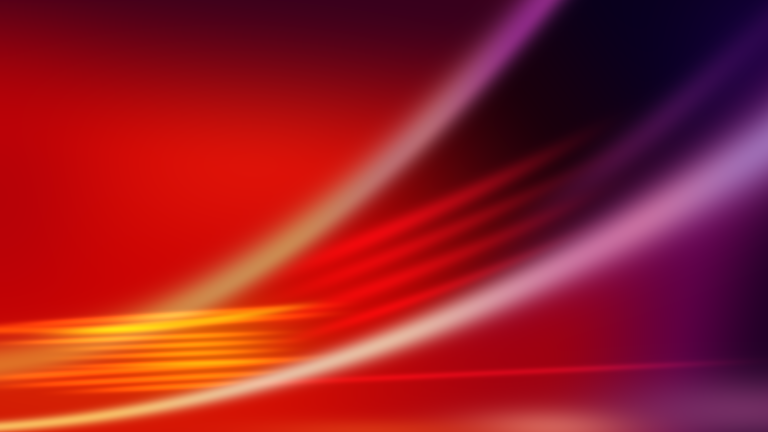
Give the GLSL for this background, as a WebGL 1 fragment shader.

```glsl
precision highp float;
// Abstract background: two glowing curved ribbons and fine streaks over red, violet and black.

uniform vec2 u_resolution;

float hash(float n) {
  return fract(sin(n * 12.9898) * 43758.5453);
}

// Signed distance, in canvas heights, to the parabola y = k.x + k.y x + k.z x^2
float arcDistance(vec2 uv, vec3 k) {
  float aspect = u_resolution.x / u_resolution.y;
  float slope = (k.y + 2.0 * k.z * uv.x) / aspect;
  return (uv.y - k.x - uv.x * (k.y + k.z * uv.x)) / sqrt(1.0 + slope * slope);
}

float glow(float d, float width) {
  return exp(-d * d / (width * width));
}

// Soft elliptical spot
float spot(vec2 uv, vec2 center, vec2 size) {
  vec2 q = (uv - center) / size;
  return exp(-dot(q, q));
}

// Fades in around a and out around b
float span(float x, float a, float b, float soft) {
  return smoothstep(a - soft, a + soft, x) * (1.0 - smoothstep(b - soft, b + soft, x));
}

void main() {
  vec2 uv = gl_FragCoord.xy / u_resolution;
  float x = uv.x;
  float upper = arcDistance(uv, vec3(0.155, 0.22, 1.366));
  float lower = arcDistance(uv, vec3(0.012, 0.12, 0.532));

  // Red field above the upper ribbon, fading to plum at the top
  float shade = smoothstep(0.62, 1.08, uv.y + 0.22 * (x - 0.2));
  vec3 above = mix(vec3(0.80, 0.01, 0.01), vec3(0.22, 0.0, 0.11), shade);
  above += vec3(0.07, 0.06, 0.02) * spot(uv, vec2(0.33, 0.62), vec2(0.22, 0.2));
  above = mix(above, vec3(0.66, 0.0, 0.04), 0.6 * spot(uv, vec2(0.0, 0.55), vec2(0.12, 0.3)));

  // Middle field runs from red through black to navy
  float depth = x + 0.42 * uv.y;
  vec3 middle = mix(vec3(0.78, 0.02, 0.01), vec3(0.11, 0.0, 0.04), smoothstep(0.56, 1.03, depth));
  middle = mix(middle, vec3(0.03, 0.0, 0.11), smoothstep(0.95, 1.25, depth));
  middle += vec3(0.05, 0.0, 0.13) * spot(uv, vec2(1.02, 0.85), vec2(0.13, 0.25));

  // Field under the lower ribbon turns violet to the right
  vec3 below = mix(vec3(0.82, 0.03, 0.01), vec3(0.62, 0.0, 0.06), smoothstep(0.3, 0.75, x));
  below = mix(below, vec3(0.36, 0.0, 0.27), smoothstep(0.7, 0.92, x));
  below = mix(below, vec3(0.13, 0.0, 0.15), smoothstep(0.88, 1.02, x + 0.1 * (0.3 - uv.y)));

  vec3 col = mix(middle, above, smoothstep(-0.03, 0.03, upper));
  col = mix(below, col, smoothstep(-0.02, 0.02, lower));

  // Amber light where the ribbons draw together
  float between = smoothstep(-0.01, 0.03, lower) * (1.0 - smoothstep(-0.01, 0.05, upper));
  col = mix(col, vec3(0.87, 0.46, 0.02), 0.85 * between * spot(uv, vec2(0.26, 0.19), vec2(0.12, 0.11)));
  col = mix(col, vec3(0.88, 0.22, 0.02), 0.5 * spot(uv, vec2(0.05, 0.08), vec2(0.28, 0.12)));

  // Broad red rays in the middle field
  for (int i = 0; i < 4; i++) {
    float n = float(i);
    float d = arcDistance(uv, vec3(0.06 + 0.035 * n, 0.28 + 0.05 * n, 0.33));
    float ray = glow(d, 0.012 + 0.012 * hash(n + 2.0)) * span(x, 0.42, 0.72, 0.12);
    col += vec3(0.32, 0.02, 0.05) * ray * between * (0.5 + 0.5 * hash(n + 7.0));
  }

  // Dim violet arc across the dark corner
  float arc = arcDistance(uv, vec3(0.18, -0.22, 0.98));
  col += vec3(0.19, 0.05, 0.16) * glow(arc, 0.04) * smoothstep(0.62, 0.82, x)
       * (1.0 - 0.6 * smoothstep(0.85, 1.0, x));

  // Upper ribbon: gold to violet, crisper on its lower side
  vec3 upperColor = mix(vec3(0.88, 0.47, 0.16), vec3(0.80, 0.58, 0.34), smoothstep(0.08, 0.32, x));
  upperColor = mix(upperColor, vec3(0.74, 0.45, 0.48), smoothstep(0.36, 0.54, x));
  upperColor = mix(upperColor, vec3(0.58, 0.17, 0.55), smoothstep(0.54, 0.69, x));
  float upperWidth = upper > 0.0 ? 0.052 : 0.036;
  col = mix(col, upperColor, 0.92 * glow(upper, upperWidth));

  // Fine golden streaks fanning from the left
  for (int i = 0; i < 9; i++) {
    float n = float(i);
    float h = hash(n + 3.0);
    float line = uv.y - 0.085 - 0.02 * n - x * (0.04 + 0.09 * h);
    float reach = span(x, 0.16 * hash(n + 11.0), 0.28 + 0.14 * h, 0.09);
    col += vec3(0.28, 0.24, 0.02) * glow(line, 0.005 + 0.004 * h) * reach * smoothstep(0.0, 0.02, lower);
  }
  float spark = uv.y - 0.225 - 0.02 * x - 0.38 * x * x;
  col = mix(col, vec3(1.0, 0.76, 0.06), 0.85 * glow(spark, 0.010) * span(x, 0.1, 0.36, 0.08));
  col += vec3(0.2, 0.22, 0.0) * glow(uv.y - 0.235 - 0.02 * x, 0.009) * (1.0 - smoothstep(0.1, 0.3, x));

  // Lower ribbon: cream to lilac, widening to the right inside a magenta halo
  vec3 lowerColor = mix(vec3(0.98, 0.76, 0.38), vec3(0.91, 0.77, 0.66), smoothstep(0.08, 0.38, x));
  lowerColor = mix(lowerColor, vec3(0.80, 0.45, 0.64), smoothstep(0.48, 0.80, x));
  lowerColor = mix(lowerColor, vec3(0.63, 0.44, 0.72), smoothstep(0.82, 1.0, x));
  float lowerWidth = 0.014 + 0.045 * x * x + 0.012 * x;
  col = mix(col, vec3(0.48, 0.05, 0.42), 0.6 * glow(lower, 2.0 * lowerWidth) * smoothstep(0.5, 0.85, x));
  col = mix(col, lowerColor, 0.95 * glow(lower, lowerWidth));

  // Glows along the bottom edge and a thin red line above them
  col = mix(col, vec3(0.88, 0.46, 0.40), 0.85 * spot(uv, vec2(0.72, 0.01), vec2(0.12, 0.045)));
  col = mix(col, vec3(0.52, 0.22, 0.44), 0.8 * spot(uv, vec2(0.97, 0.05), vec2(0.18, 0.075)));
  col = mix(col, vec3(0.90, 0.30, 0.10), 0.6 * spot(uv, vec2(0.48, 0.0), vec2(0.16, 0.03)));
  col += vec3(0.18, 0.02, 0.04) * glow(uv.y - 0.085 - 0.08 * x, 0.008) * span(x, 0.4, 0.9, 0.15);

  gl_FragColor = vec4(clamp(col, 0.0, 1.0), 1.0);
}
```
